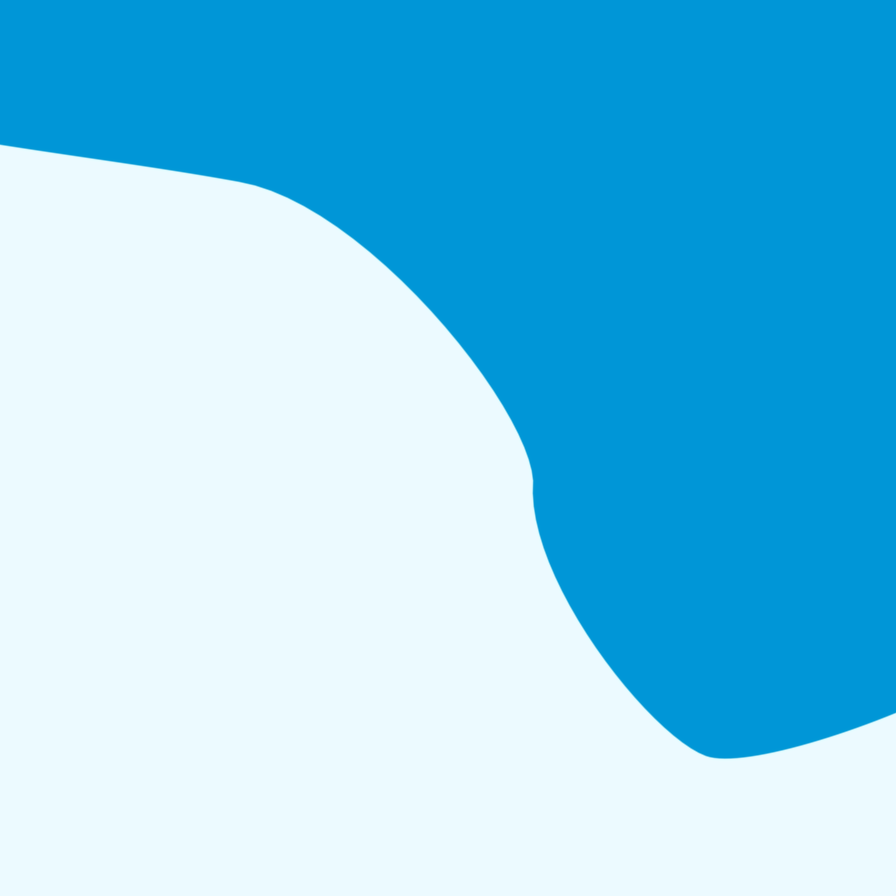
Give the GLSL for this background, as a Shadertoy shader.

```glsl
// A flat blue field above a pale one, divided by one flowing S-shaped edge.
// The edge is a chain of cubic Bezier curves, flattened into short segments;
// distance gives smooth edges and crossing parity tells which side we are on.

#define PALE vec3(0.925, 0.982, 1.0)
#define BLUE vec3(0.0, 0.590, 0.845)
#define RIM_PALE vec3(0.84, 1.0, 1.0)
#define RIM_BLUE vec3(0.02, 0.60, 0.82)
#define RIM_WIDTH 0.004
#define RIM_STRENGTH 0.4
#define SOFTNESS 0.0012
#define STEPS 24

vec2 cubicBezier(vec2 a, vec2 b, vec2 c, vec2 d, float t) {
    float s = 1.0 - t;
    return s * s * s * a + 3.0 * s * s * t * b + 3.0 * s * t * t * c + t * t * t * d;
}

float segmentDistance(vec2 p, vec2 a, vec2 b) {
    vec2 along = b - a;
    float h = clamp(dot(p - a, along) / dot(along, along), 0.0, 1.0);
    return length(p - a - along * h);
}

// Folds one curve into edge.x (distance) and edge.y (sign, +1 above the edge)
void addCurve(vec2 p, vec2 a, vec2 b, vec2 c, vec2 d, inout vec2 edge) {
    vec2 from = a;
    for (int i = 1; i <= STEPS; i++) {
        vec2 to = cubicBezier(a, b, c, d, float(i) / float(STEPS));
        edge.x = min(edge.x, segmentDistance(p, from, to));
        // Flip the side for each segment crossed by a ray going straight up
        if ((from.x > p.x) != (to.x > p.x)) {
            float crossing = mix(from.y, to.y, (p.x - from.x) / (to.x - from.x));
            if (crossing > p.y) edge.y = -edge.y;
        }
        from = to;
    }
}

float signedEdge(vec2 p) {
    vec2 start = vec2(0.0, 0.8385);
    vec2 shoulder = vec2(0.267, 0.797);
    vec2 waist = vec2(0.595, 0.4635);
    vec2 trough = vec2(0.7878, 0.1563);
    vec2 finish = vec2(1.0, 0.2044);
    vec2 edge = vec2(10.0, 1.0);
    addCurve(p, start, vec2(0.089, 0.8245), vec2(0.182, 0.8125), shoulder, edge);
    addCurve(p, shoulder, vec2(0.4063, 0.7734), vec2(0.5898, 0.5469), waist, edge);
    addCurve(p, waist, vec2(0.586, 0.354), vec2(0.7266, 0.1784), trough, edge);
    addCurve(p, trough, vec2(0.8203, 0.1445), vec2(0.9141, 0.1693), finish, edge);
    return edge.x * edge.y;
}

void mainImage(out vec4 fragColor, in vec2 fragCoord) {
    vec2 uv = fragCoord / iResolution.xy;
    float dist = signedEdge(uv);

    // Faint tint hugging each side of the edge
    float rim = RIM_STRENGTH * (1.0 - smoothstep(0.0, RIM_WIDTH, abs(dist)));
    vec3 lower = mix(PALE, RIM_PALE, rim);
    vec3 upper = mix(BLUE, RIM_BLUE, rim);

    // Blend the two fields over about a pixel
    float blur = max(SOFTNESS, 0.7 / min(iResolution.x, iResolution.y));
    fragColor = vec4(mix(lower, upper, smoothstep(-blur, blur, dist)), 1.0);
}
```
